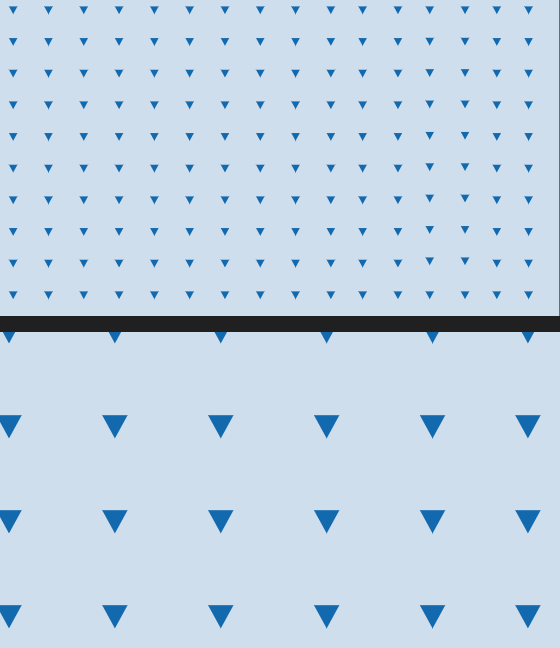
Top, the full canvas; bottom, a detail of the centre.
Write a WebGL 2 fragment shader that draws this pattern.

```glsl
#version 300 es
precision highp float;
// Sparse grid of small blue downward triangles on pale blue, with slight column and row shifts.

uniform vec2 u_resolution;
out vec4 fragColor;

// Lengths are fractions of the canvas height.
const int COLUMNS = 16;
const float ROWS = 10.0;
const vec2 FIRST = vec2(0.0417, 0.0203);   // top centre of the first triangle
const vec2 PITCH = vec2(0.1117, 0.1002);
const float NARROWING = 0.0111;            // amount removed from a short column gap
const float ROW_DRIFT = 0.0009;            // upward creep per row in the loose columns
const vec2 TRIANGLE = vec2(0.0134, 0.0245); // half width, height
const float BORDER = 0.0022;

const vec3 PALE_BLUE = vec3(0.81, 0.87, 0.93);
const vec3 STRONG_BLUE = vec3(0.07, 0.41, 0.68);
const vec3 EDGE_DARK = vec3(0.16, 0.25, 0.34);

// Signed distance to a downward triangle; q starts at the top centre, y down.
float triangleDistance(vec2 q, vec2 size) {
    vec2 sideNormal = normalize(size.yx);
    float side = dot(vec2(abs(q.x) - size.x, q.y), sideNormal);
    return max(-q.y, side);
}

float coverage(float dist, float pixel) {
    return clamp(0.5 - dist / pixel, 0.0, 1.0);
}

// Even spacing, with short gaps before columns 10, 12, 14 and 15.
float columnX(float column) {
    float shortGaps = step(10.0, column) + step(12.0, column)
                    + step(14.0, column) + step(15.0, column);
    return FIRST.x + PITCH.x * column - NARROWING * shortGaps;
}

// Columns 12 and 13 creep upward, except in the last row.
float rowY(float row, float column) {
    bool loose = column > 11.5 && column < 13.5 && row < ROWS - 1.5;
    return FIRST.y + PITCH.y * row - (loose ? ROW_DRIFT * row : 0.0);
}

void main() {
    float pixel = 1.0 / u_resolution.y;
    float aspect = u_resolution.x / u_resolution.y;
    vec2 p = gl_FragCoord.xy * pixel;
    p.y = 1.0 - p.y;

    // Triangles: nearest row, every column
    float row = clamp(floor((p.y - FIRST.y) / PITCH.y + 0.3), 0.0, ROWS - 1.0);
    float dist = 1.0;
    for (int i = 0; i < COLUMNS; i++) {
        float column = float(i);
        vec2 topCentre = vec2(columnX(column), rowY(row, column));
        dist = min(dist, triangleDistance(p - topCentre, TRIANGLE));
    }
    vec3 color = mix(PALE_BLUE, STRONG_BLUE, coverage(dist, pixel));

    // Thin dark line on the right edge
    color = mix(color, EDGE_DARK, coverage(aspect - BORDER - p.x, pixel));

    fragColor = vec4(color, 1.0);
}
```
